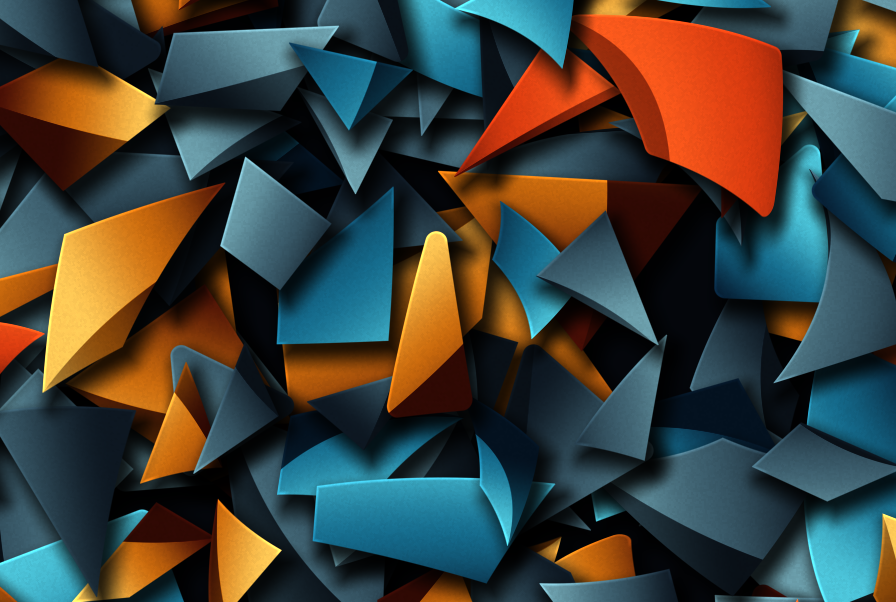
Reproduce this background procedurally as a Shadertoy shader.

```glsl
// Overlapping folded paper shards in slate, teal and amber, lit from the upper left.
// Jittered, rotated grids are painted back to front; each cell may hold one bent
// triangle or quad with a colour gradient, a crease, a bright rim and a soft shadow.

#define LAYERS 6
#define BACK_CELL 0.42
#define FRONT_CELL 0.25
#define PRESENCE 0.74
#define WARM_SHARE 0.34
#define BLUE_SHARE 0.19
#define SHADOW_OFFSET vec2(0.014, -0.020)
#define SHADOW_DEPTH 0.84
#define BEND 1.0
#define SEED 7.0

const float TAU = 6.2831853;

vec4 hash4(vec3 p) {
    vec4 h = fract(p.xyzx * vec4(0.1031, 0.1030, 0.0973, 0.1099));
    h += dot(h, h.wzxy + 33.33);
    return fract((h.xxyz + h.yzzw) * h.zywx);
}

mat2 rotation(float a) {
    float c = cos(a), s = sin(a);
    return mat2(c, s, -s, c);
}

// Signed distance to a four-cornered polygon
float polygonDistance(vec2 p, vec2 v[4]) {
    float d = dot(p - v[0], p - v[0]), side = 1.0;
    for (int i = 0, j = 3; i < 4; j = i, i++) {
        vec2 e = v[j] - v[i], w = p - v[i];
        vec2 b = w - e * clamp(dot(w, e) / dot(e, e), 0.0, 1.0);
        d = min(d, dot(b, b));
        bvec3 c = bvec3(p.y >= v[i].y, p.y < v[j].y, e.x * w.y > e.y * w.x);
        if (all(c) || all(not(c))) side = -side;
    }
    return side * sqrt(d);
}

vec3 ramp(float t, vec3 deep, vec3 middle, vec3 light) {
    return mix(mix(deep, middle, smoothstep(0.0, 0.55, t)), light, smoothstep(0.45, 1.0, t));
}

// Paper colour: amber, red, blue or slate, chosen by kind
vec3 paper(float kind, float t) {
    if (kind < WARM_SHARE * 0.88)
        return ramp(t, vec3(0.27, 0.05, 0.02), vec3(0.80, 0.42, 0.05), vec3(1.00, 0.79, 0.34));
    if (kind < WARM_SHARE)
        return ramp(t, vec3(0.32, 0.05, 0.02), vec3(0.85, 0.23, 0.06), vec3(0.98, 0.35, 0.11));
    if (kind < WARM_SHARE + BLUE_SHARE)
        return ramp(t, vec3(0.02, 0.10, 0.18), vec3(0.08, 0.42, 0.55), vec3(0.30, 0.77, 0.85));
    return ramp(t, vec3(0.05, 0.09, 0.13), vec3(0.23, 0.36, 0.42), vec3(0.42, 0.62, 0.67));
}

// Bows straight sides into gentle curves
vec2 bow(vec2 q, float amount) {
    return q + vec2(amount * q.y * q.y, 0.0);
}

void paintShard(inout vec3 col, vec2 p, vec3 id, float cell, float pixel) {
    vec4 shape = hash4(id + 11.3), look = hash4(id + 37.7), turn = hash4(id + 71.9);
    float size = cell * mix(0.50, 1.08, shape.x);
    if (shape.y > PRESENCE || length(p) > size * 1.4 + 0.08) return;

    // Corners in the shard's own frame, longer than wide
    vec4 reach = hash4(id + 91.1), skew = hash4(id + 53.5);
    float slim = mix(0.42, 0.85, shape.w);
    vec2 v[4];
    for (int k = 0; k < 4; k++) {
        float a = (float(k) + 0.8 * (skew[k] - 0.5)) * TAU / 4.0;
        v[k] = size * mix(0.65, 1.0, reach[k]) * vec2(slim * cos(a), sin(a));
    }
    if (shape.z < 0.5) v[3] = mix(v[2], v[0], 0.5);

    mat2 spin = rotation(TAU * turn.x);
    float bend = turn.y > 0.5 ? BEND * (turn.z - 0.5) / size : 0.0;
    float corner = turn.w > 0.86 ? 0.018 : 0.001;
    vec2 q = bow(spin * p, bend);
    float d = polygonDistance(q, v) - corner;
    float shade = polygonDistance(bow(spin * (p - SHADOW_OFFSET), bend), v) - corner;
    col *= 1.0 - SHADOW_DEPTH * (1.0 - smoothstep(-0.016, 0.036, shade));

    // Gradient across the sheet, with a darker face beyond the crease
    vec2 along = rotation(TAU * look.y) * vec2(1.0, 0.0);
    float t = 0.54 + 0.75 * dot(q, along) / size + 0.50 * (look.z - 0.5);
    vec2 fold = normalize(v[1] - 0.5 * (v[2] + v[3]) + vec2(0.001));
    float beyond = dot(q - v[1], vec2(-fold.y, fold.x));
    beyond += 0.5 * (reach.x - 0.5) * dot(q - v[1], q - v[1]) / size;
    float face = look.w > 0.35 ? smoothstep(-pixel, pixel, beyond) : 0.0;
    vec3 sheet = paper(look.x, clamp(t - 0.42 * face, 0.0, 1.0)) * (1.0 - 0.32 * face);

    // Faint paper grain and a thin lit rim on edges that face the light
    float grain = hash4(vec3(floor(q * 260.0), SEED)).x - 0.5;
    sheet *= 1.0 + 0.05 * grain;
    float lit = smoothstep(-0.005, 0.012, shade - d);
    sheet *= 1.0 + 0.35 * lit * smoothstep(-0.006, -0.001, d);
    col = mix(col, sheet, 1.0 - smoothstep(-pixel, pixel, d));
}

void mainImage(out vec4 fragColor, in vec2 fragCoord) {
    vec2 p = fragCoord / iResolution.y;
    float pixel = 0.8 / iResolution.y;
    vec3 col = vec3(0.015, 0.025, 0.045);
    for (int layer = 0; layer < LAYERS; layer++) {
        float depth = float(layer) / float(LAYERS - 1);
        float cell = mix(BACK_CELL, FRONT_CELL, depth);
        mat2 tilt = rotation(0.4 + 1.1 * float(layer));
        vec2 g = tilt * p / cell + 5.37 * float(layer) + 20.0;
        for (int y = -1; y <= 1; y++)
        for (int x = -1; x <= 1; x++) {
            vec2 home = floor(g) + vec2(x, y);
            vec3 id = vec3(home, float(layer) * 3.1 + SEED);
            vec2 centre = home + 0.5 + 0.4 * (hash4(id).xy - 0.5);
            paintShard(col, (g - centre) * cell * tilt, id, cell, pixel);
        }
    }
    fragColor = vec4(col, 1.0);
}
```
